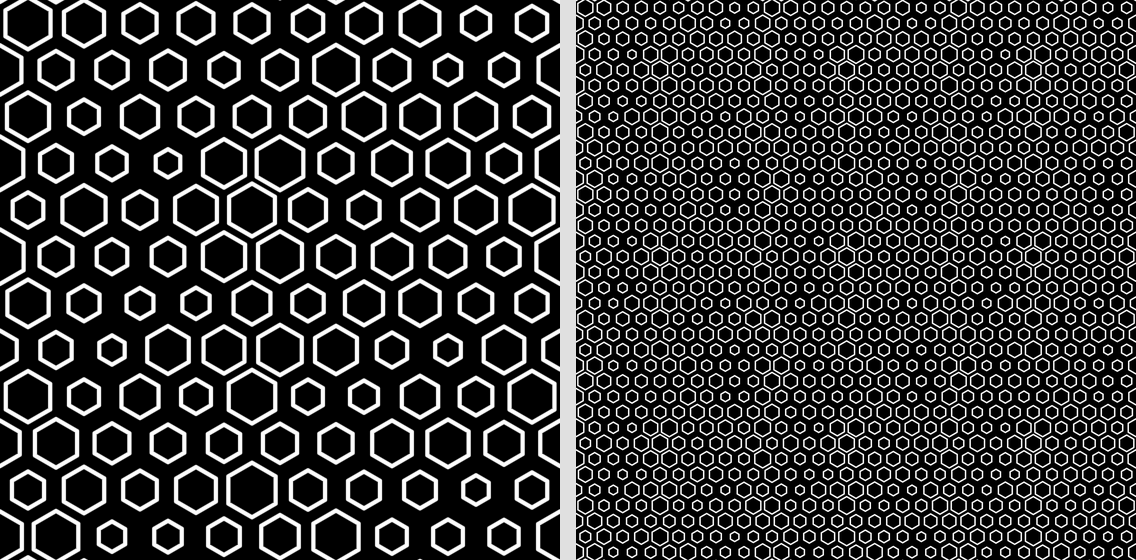
Left, the tile; right, the same tile 3 across and 3 down.
Write a WebGL 2 fragment shader that draws this pattern.

```glsl
#version 300 es
precision highp float;
// Staggered rows of white hexagon outlines of varied size on black, tiling seamlessly.

#define COLUMNS 10.0        // hexagons across
#define ROWS 12.0           // rows down, even so the stagger wraps
#define MEAN_RADIUS 0.318   // centre to flat side, in column widths
#define WAVE_RADIUS 0.033   // slow size change across the canvas
#define RANDOM_RADIUS 0.08  // size change from hexagon to hexagon
#define WAVE_COUNT 2.0      // whole number of size waves across
#define LINE_WIDTH 0.076    // in column widths
#define SEED 7u
#define INK vec3(0.99)
#define GROUND vec3(0.0)

uniform vec2 u_resolution;
out vec4 fragColor;

const float TAU = 6.2831853;

// Integer hash of a cell, from 0 to 1
float hash(vec2 cell) {
    uint h = uint(cell.x) * 1597u + uint(cell.y) * 51749u + SEED * 7919u;
    h = (h ^ (h >> 16)) * 0x7feb352du;
    h = (h ^ (h >> 15)) * 0x846ca68bu;
    h ^= h >> 16;
    return float(h & 0xffffu) / 65535.0;
}

// Signed distance to a hexagon with vertical sides
float hexagonDistance(vec2 p, float apothem) {
    const vec2 fold = vec2(-0.866025, 0.5);
    float halfSide = apothem * 0.57735;
    p = abs(p.yx);
    p -= 2.0 * min(dot(fold, p), 0.0) * fold;
    p -= vec2(clamp(p.x, -halfSide, halfSide), apothem);
    return length(p) * sign(p.y);
}

// Size of one hexagon: a periodic wave plus a random part
float hexagonRadius(vec2 cell, float stagger) {
    vec2 wrapped = mod(cell, vec2(COLUMNS, ROWS));
    float wave = cos(TAU * WAVE_COUNT * (wrapped.x + stagger) / COLUMNS);
    float random = 2.0 * hash(wrapped) - 1.0;
    return MEAN_RADIUS + WAVE_RADIUS * wave + RANDOM_RADIUS * random;
}

void main() {
    // One unit is one column width
    vec2 p = gl_FragCoord.xy / u_resolution * COLUMNS;
    float rowHeight = COLUMNS / ROWS;
    float pixel = COLUMNS / min(u_resolution.x, u_resolution.y);

    // Nearest outline among this row and the rows below and above
    float outline = 1e3;
    float baseRow = floor(p.y / rowHeight);
    for (float k = -1.0; k <= 1.0; k++) {
        float row = baseRow + k;
        float stagger = 0.5 * mod(row, 2.0);
        float column = floor(p.x - stagger + 0.5);
        vec2 center = vec2(column + stagger, (row + 0.5) * rowHeight);
        float radius = hexagonRadius(vec2(column, row), stagger);
        outline = min(outline, abs(hexagonDistance(p - center, radius)));
    }

    // Smooth line
    float coverage = 1.0 - smoothstep(-0.8, 0.8, (outline - 0.5 * LINE_WIDTH) / pixel);
    fragColor = vec4(mix(GROUND, INK, coverage), 1.0);
}
```
